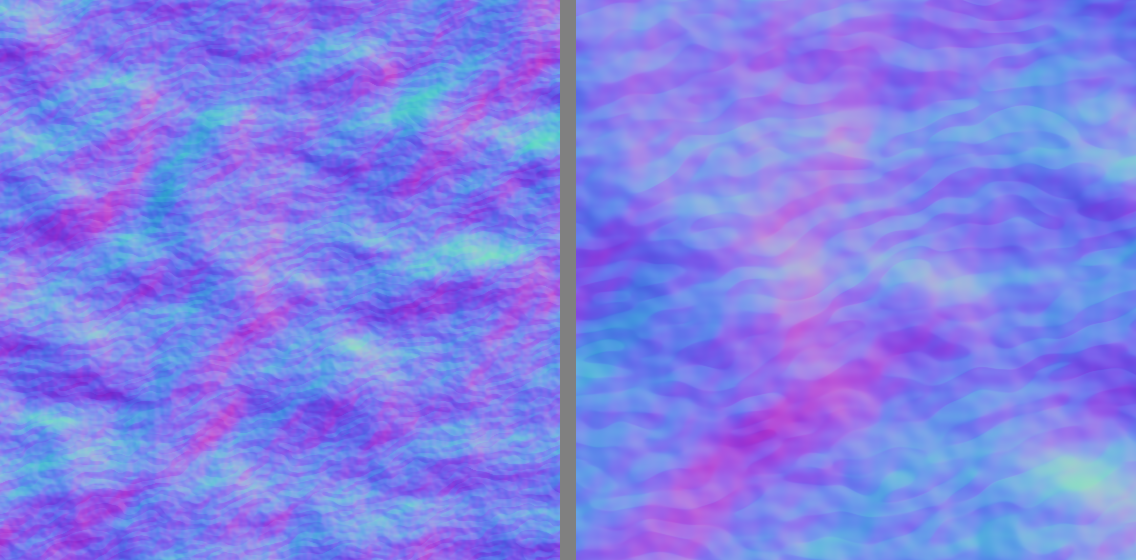
Left, the full canvas; right, a detail of the centre.
Give the GLSL for this texture map, as a three.js fragment shader.

```glsl
// Tangent-space normal map of rough rock with short flat ripples over broad slanted folds.
varying vec2 vUv;

vec2 randomDirection(vec2 cell) {
  vec3 h = fract(vec3(cell.xyx) * vec3(0.1031, 0.1030, 0.0973));
  h += dot(h, h.yzx + 33.33);
  float angle = 6.2832 * fract((h.x + h.y) * h.z);
  return vec2(cos(angle), sin(angle));
}

// Gradient noise with a quintic fade, so its slopes stay smooth.
float noise(vec2 p) {
  vec2 i = floor(p);
  vec2 f = p - i;
  vec2 u = f * f * f * (f * (f * 6.0 - 15.0) + 10.0);
  float a = dot(randomDirection(i), f);
  float b = dot(randomDirection(i + vec2(1.0, 0.0)), f - vec2(1.0, 0.0));
  float c = dot(randomDirection(i + vec2(0.0, 1.0)), f - vec2(0.0, 1.0));
  float d = dot(randomDirection(i + 1.0), f - 1.0);
  return mix(mix(a, b, u.x), mix(c, d, u.x), u.y);
}

// Broad folds, slightly stretched along a rising diagonal.
float folds(vec2 p) {
  vec2 q = mat2(0.94, -0.34, 0.34, 0.94) * p * vec2(4.6, 6.8) + 31.0;
  q += 0.10 * sin(q.yx * vec2(1.7, 2.3) + vec2(0.4, 2.1));
  float sum = 0.0;
  float amplitude = 0.035;
  for (int i = 0; i < 3; i++) {
    sum += amplitude * noise(q);
    q = q * 2.03 + vec2(5.2, 9.7);
    amplitude *= 0.36;
  }
  return sum;
}

// Short sideways ripples that wander up and down.
float ripples(vec2 p) {
  p.y += 0.006 * sin(19.0 * p.x + 13.0 * p.y) + 0.003 * sin(47.0 * p.x - 29.0 * p.y);
  p.y += 0.010 * noise(p * 16.0 + 60.0) + 0.005 * noise(p * 41.0) - 0.15 * p.x;
  return 0.011 * noise(p * vec2(34.0, 60.0) + 40.0);
}

float grain(vec2 p) {
  return 0.0009 * noise(p * vec2(78.0, 92.0) + 80.0);
}

void main() {
  // Central differences turn each height into a slope.
  vec2 wide = vec2(0.003, 0.0);
  vec2 foldSlope = vec2(folds(vUv + wide.xy) - folds(vUv - wide.xy),
                        folds(vUv + wide.yx) - folds(vUv - wide.yx)) / (2.0 * wide.x);
  vec2 fine = vec2(0.0008, 0.0);
  vec2 rippleSlope = vec2(ripples(vUv + fine.xy) - ripples(vUv - fine.xy),
                          ripples(vUv + fine.yx) - ripples(vUv - fine.yx)) / (2.0 * fine.x);
  vec2 grainSlope = vec2(grain(vUv + fine.xy) - grain(vUv - fine.xy),
                         grain(vUv + fine.yx) - grain(vUv - fine.yx)) / (2.0 * fine.x);

  // Steep folds stand out, while ripples level off into flat light and dark facets.
  foldSlope *= 0.8 + 0.8 * length(foldSlope);
  rippleSlope *= vec2(0.6, 1.0);
  rippleSlope /= sqrt(1.0 + dot(rippleSlope, rippleSlope) / 0.0132);
  vec2 slope = foldSlope + rippleSlope + grainSlope;
  vec3 normal = normalize(vec3(-slope, 1.0));

  // Pack the normal into colour, with blue held slightly down.
  gl_FragColor = vec4(normal * 0.5 + vec3(0.495, 0.495, 0.438), 1.0);
}
```
